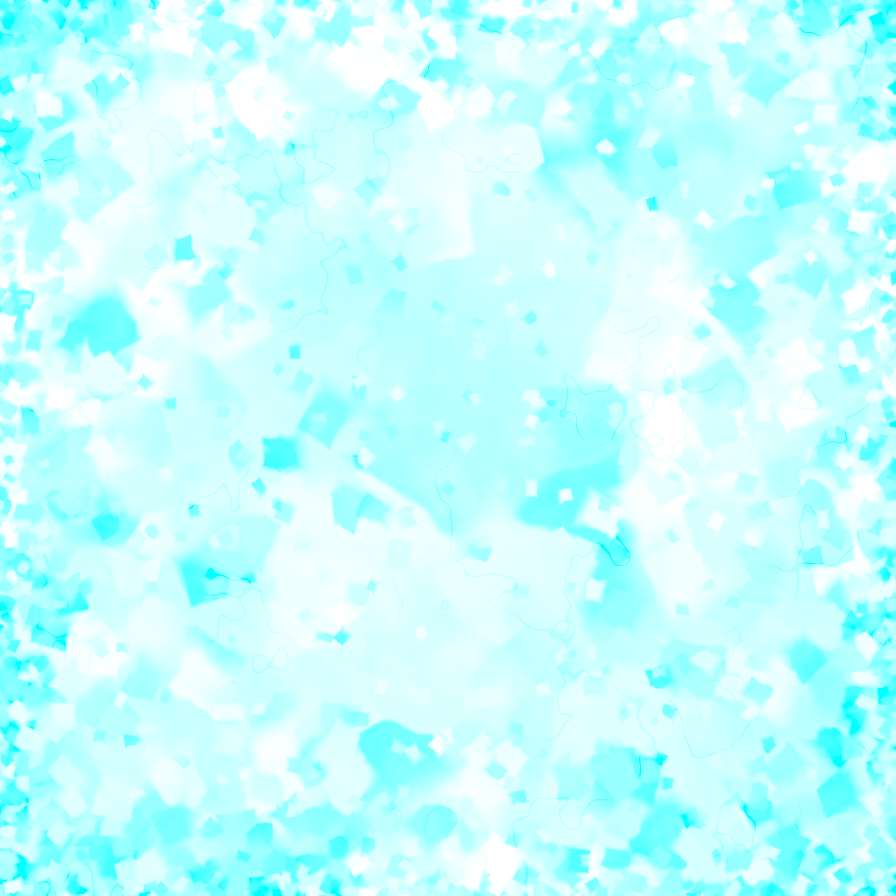
A Shadertoy shader for this texture:

```glsl
#define LAYERS 6
#define COARSE_CELLS 4.0
#define LAYER_RATIO 1.7
#define RIM_GRAIN 0.014
#define GRAIN_GROWTH 0.32
#define STRAY_CHANCE 0.10
#define WARP 0.24
#define MAX_BLUR 0.22
#define TONE_CURVE 0.38
#define CREASE_DEPTH 0.20

// Integer hash: four random values per cell and seed
vec4 hash4(vec2 cell, int seed) {
    uvec4 v = uvec4(ivec4(ivec2(cell), seed, seed * 7 + 3));
    v = v * 1664525u + 1013904223u;
    v += v.yzxy * v.wxyz;
    v ^= v >> 16u;
    v += v.yzxy * v.wxyz;
    v ^= v >> 15u;
    return vec4(v >> 8u) / 16777216.0;
}

vec2 noise2(vec2 p, int seed) {
    vec2 i = floor(p), f = fract(p);
    f = f * f * (3.0 - 2.0 * f);
    vec2 low = mix(hash4(i, seed).xy, hash4(i + vec2(1, 0), seed).xy, f.x);
    vec2 high = mix(hash4(i + vec2(0, 1), seed).xy, hash4(i + 1.0, seed).xy, f.x);
    return mix(low, high, f.y);
}

vec2 fbm2(vec2 p, int seed) {
    return 0.6 * noise2(p, seed) + 0.27 * noise2(p * 2.3, seed + 1)
         + 0.13 * noise2(p * 5.1, seed + 2);
}

mat2 rotation(float angle) {
    float c = cos(angle), s = sin(angle);
    return mat2(c, s, -s, c);
}

float rimDistance(vec2 p) {
    vec2 d = min(p, 1.0 - p);
    return max(min(d.x, d.y), 0.0);
}

// Box with one corner cut off
float shardDistance(vec2 q, vec2 halfSize, float cutAngle) {
    vec2 d = abs(q) - halfSize;
    float cut = dot(q, vec2(cos(cutAngle), sin(cutAngle))) - 0.36;
    return max(max(d.x, d.y), cut);
}

// Paint one layer of shards, each crisp on one side and faded on the other
float paintShards(float light, vec2 uv, float cells, int seed) {
    vec2 p = uv * cells;
    vec2 base = floor(p);
    vec2 bent = p + WARP * (fbm2(p * 2.4, seed) - 0.5);
    float crisp = 0.025 + cells / iResolution.y;
    for (int y = -1; y <= 1; y++)
    for (int x = -1; x <= 1; x++) {
        vec2 cell = base + vec2(x, y);
        vec4 a = hash4(cell, seed + 10);
        vec4 b = hash4(cell, seed + 11);
        vec2 center = cell + 0.1 + 0.8 * a.xy;
        vec2 place = center / cells;
        float rim = rimDistance(place);

        // Fine shards crowd the rim, with a few strays inside
        float grain = RIM_GRAIN + GRAIN_GROWTH * rim;
        float chance = smoothstep(0.6, 1.3, 1.0 / (cells * grain));
        if (a.z > max(chance, STRAY_CHANCE)) continue;

        vec2 q = rotation(6.2832 * a.w) * (bent - center);
        vec2 halfSize = vec2(0.3, 0.22) + vec2(0.25, 0.25) * b.xy;
        float d = shardDistance(q, halfSize, 6.2832 * b.z);
        float fade = smoothstep(-0.35, 0.45, q.x);
        float blur = mix(crisp, max(MAX_BLUR, crisp), fade * fade);
        float cover = 1.0 - smoothstep(-blur, blur, d);

        // Darker toward the rim, shaded along the shard
        float drift = 0.5 * (noise2(place * 4.0, 5).x - 0.5);
        float tone = clamp(b.w + drift, 0.0, 1.0);
        tone = pow(tone, mix(0.75, 1.9, exp(-18.0 * rim)));
        tone += 0.22 * q.x * (b.x - 0.3);
        float opacity = mix(0.6, 1.0, max(chance, b.y));
        light = mix(light, tone, cover * opacity);
    }
    return light;
}

// Thin broken lines along noise contours
float creases(vec2 uv) {
    vec2 n = fbm2(uv * 15.0, 80);
    float line = 1.0 - smoothstep(0.0, 0.018, abs(n.x - 0.5));
    return line * smoothstep(0.52, 0.7, noise2(uv * 11.0, 90).x);
}

void mainImage(out vec4 fragColor, in vec2 fragCoord) {
    vec2 uv = fragCoord / iResolution.xy;
    float light = 0.3 + 0.6 * fbm2(uv * 5.0, 60).x;

    float cells = COARSE_CELLS;
    for (int i = 0; i < LAYERS; i++) {
        light = paintShards(light, uv, cells, 100 + 20 * i);
        cells *= LAYER_RATIO;
    }

    // Surface detail: creases and faint mottling
    light -= CREASE_DEPTH * creases(uv);
    light += 0.14 * (fbm2(uv * 38.0, 70).x - 0.5);

    float red = pow(clamp(light, 0.0, 1.0), TONE_CURVE);
    fragColor = vec4(red, 1.0, 1.0, 1.0);
}
```
